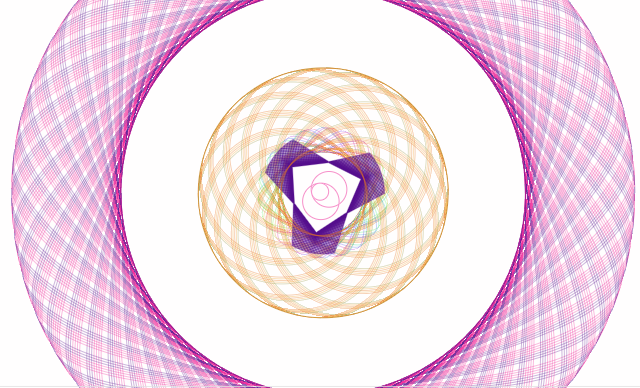
This pattern is drawn by a Shadertoy shader. Its source:

```glsl
// Concentric spirograph rosettes on white: a pink and indigo outer ring, an orange
// ring, a rainbow ring and a three-lobed violet core around small pink loops.
// Each ring inverts its trochoid at a pixel's radius to find the nearest curve.

const float TAU = 6.2831853;
const vec3 PINK = vec3(0.93, 0.12, 0.58);
const vec3 INDIGO = vec3(0.33, 0.05, 0.55);
const vec3 ORANGE = vec3(0.90, 0.46, 0.12);

float pixel;  // size of one pixel, in canvas heights

// Antialiased coverage of a line of the given width at distance d
float stroke(float d, float width) {
    float halfWidth = 0.5 * max(width, pixel);
    return min(1.0, width / pixel) * clamp((halfWidth - abs(d)) / pixel + 0.5, 0.0, 1.0);
}

float inside(float d) { return clamp(0.5 - d / pixel, 0.0, 1.0); }

// Rotated copies of A*exp(i*t) + B*exp(i*k*t), gathered in bundles.
// Returns line coverage, bundle index and line index; side picks the branch.
vec3 trochoids(vec2 p, float A, float B, float k, float side,
               float bundles, float slots, float lines) {
    float r = max(length(p), 0.001);
    float c = clamp((r * r - A * A - B * B) / (2.0 * A * B), -1.0, 1.0);
    float u = acos(c);
    float s = max(sin(u), 0.03);
    float turn = u / (k - 1.0) + atan(B * sin(u), A + B * c);
    float slope = (1.0 / (k - 1.0) + (B * B + A * B * c) / (r * r)) * r / (A * B * s);
    float gradient = length(vec2(1.0 / r, slope));

    float x = (atan(p.y, p.x) + side * turn) * bundles / TAU;
    float slot = fract(x) * slots;
    float spacing = TAU / (bundles * slots * gradient);
    float width = 0.0017;
    float line = stroke((fract(slot) - 0.5) * spacing, width);
    // Lines closer than a pixel blend into an even tone
    line = mix(min(1.0, width / spacing), line, smoothstep(0.8, 1.6, spacing / pixel));
    line *= step(floor(slot), lines - 0.5);
    line *= inside(r - A - B) * inside(A - B - r);
    return vec3(line, floor(x), floor(slot));
}

vec3 rainbow(float h) {
    return 0.5 + 0.45 * cos(TAU * (h + vec3(0.0, 0.33, 0.67)));
}

void mainImage(out vec4 fragColor, in vec2 fragCoord) {
    pixel = 1.0 / iResolution.y;
    vec2 p = (fragCoord - vec2(0.505, 0.503) * iResolution.xy) * pixel;
    float r = length(p);
    float angle = atan(p.y, p.x);
    vec3 col = vec3(1.0, 0.995, 0.995);

    // Three rings, each with its curves running both ways
    for (float side = -1.0; side < 2.0; side += 2.0) {
        vec3 outer = trochoids(p, 0.662, 0.142, -2.0, side, 48.0, 9.0, 7.0);
        vec3 outerInk = mix(INDIGO, PINK, step(2.5, outer.z));
        float crowding = smoothstep(0.58, 0.52, r);
        col = mix(col, outerInk, (0.45 + 0.25 * crowding) * outer.x);

        vec3 middle = trochoids(p, 0.215, 0.108, 0.0, side, 14.0, 11.0, 5.0);
        vec3 middleInk = mix(ORANGE, vec3(0.95, 0.65, 0.20), mod(middle.z, 2.0));
        middleInk = mix(middleInk, vec3(0.62, 0.62, 0.30), step(3.5, middle.z));
        col = mix(col, middleInk, 0.5 * middle.x);

        vec3 inner = trochoids(p, 0.136, 0.032, -2.0, side, 18.0, 5.0, 3.0);
        vec3 innerInk = rainbow(2.0 * angle / TAU + 0.16 * inner.z + 0.55);
        col = mix(col, innerInk, 0.4 * inner.x);
    }

    // Envelopes where the curves crowd together
    col = mix(col, mix(PINK, INDIGO, 0.5), 0.8 * stroke(r - 0.5215, 0.0035));
    col = mix(col, vec3(0.78, 0.52, 0.12), 0.8 * stroke(r - 0.322, 0.0025));

    // Violet core: three bars folded into one, with a six-sided hole
    float fold = mod(angle - 0.35 + TAU / 6.0, TAU / 3.0) - TAU / 6.0;
    vec2 q = r * vec2(cos(fold), abs(sin(fold)));
    float hole = dot(q, vec2(0.73, 0.684)) - 0.0754;
    float bar = dot(q, vec2(0.141, 0.99)) - 0.076;
    float lobe = max(max(-hole, bar), r - 0.158);
    vec2 w = r * vec2(cos(fold), sin(fold));
    float mesh = 0.5 + 0.25 * (sin(900.0 * w.x + 500.0 * w.y) + sin(800.0 * w.y - 600.0 * w.x));
    float fade = smoothstep(0.004, 0.04, hole);
    col = mix(col, INDIGO, inside(lobe) * (1.0 - fade * (0.18 + 0.4 * mesh)));
    col = mix(col, INDIGO, 0.5 * stroke(lobe, 0.0015));

    // Orange inner envelope crossing the core
    for (float i = 0.0; i < 3.0; i++) {
        float wave = 0.003 * sin(3.0 * angle + i * TAU / 3.0);
        col = mix(col, ORANGE, 0.6 * stroke(r - 0.108 - 0.003 * i - wave, 0.0018));
    }

    // Small pink loops at the centre
    float loops = stroke(length(p - vec2(0.015, 0.009)) - 0.046, 0.0017);
    loops = max(loops, stroke(length(p - vec2(-0.006, -0.022)) - 0.047, 0.0017));
    loops = max(loops, stroke(length(p - vec2(-0.008, 0.003)) - 0.022, 0.0017));
    col = mix(col, PINK, 0.75 * loops);

    // Pale rule along the bottom edge
    col = mix(col, vec3(0.88), stroke(fragCoord.y * pixel - 0.004, 0.002));

    fragColor = vec4(col, 1.0);
}
```
